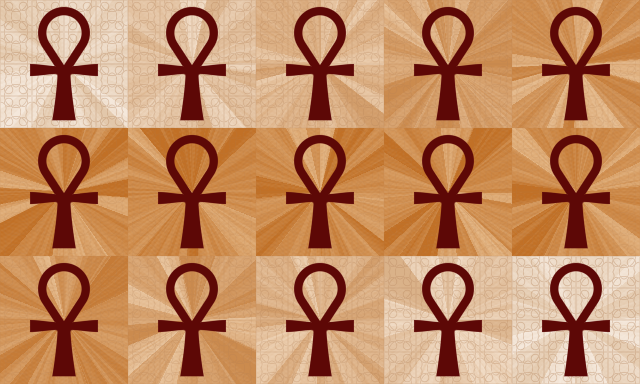
Reproduce this pattern procedurally as a WebGL 2 fragment shader.

```glsl
#version 300 es
precision highp float;
// A 5 x 3 grid of dark red looped crosses, each over its own burst of rays.
// Crosses are distance functions; rays are hashed angular sectors; faint
// scrollwork lies on top, and colour swells and fades in reading order.

uniform vec2 u_resolution;
out vec4 outColor;

const float PI = 3.14159265;
const vec2 GRID = vec2(5.0, 3.0);
const vec3 CROSS_RED = vec3(0.365, 0.03, 0.025);
const vec3 CREAM_LOW = vec3(0.87, 0.75, 0.62);
const vec3 CREAM_HIGH = vec3(0.96, 0.91, 0.86);
const vec3 OCHRE_LOW = vec3(0.755, 0.44, 0.15);
const vec3 OCHRE_HIGH = vec3(0.91, 0.75, 0.57);
const vec3 LACE_TAN = vec3(0.68, 0.48, 0.32);
const float LACE_CELLS = 4.0;     // scroll motifs across a tile
const float LACE_WIDTH = 0.004;   // half width of a scroll line
const float LOOP_RADIUS = 0.17;   // centre line of the loop
const float LOOP_HALF = 0.0325;   // half width of the loop band
const float LOOP_LENGTH = 0.311;  // from loop centre down to its tip
const float LOOP_Y = 0.243;
const float BAR_Y = -0.047;
const float BAR_REACH = 0.265;
const float STEM_TOP = -0.05;
const float STEM_FOOT = -0.44;
const float FILLET = 0.022;

float hash(vec2 p) {
  vec3 q = fract(p.xyx * vec3(0.1031, 0.103, 0.0973));
  q += dot(q, q.yzx + 33.33);
  return fract((q.x + q.y) * q.z);
}

float smoothUnion(float a, float b, float k) {
  float h = max(k - abs(a - b), 0.0) / k;
  return min(a, b) - h * h * k * 0.25;
}

// Drop with a round head at the origin and a point at y = h.
float dropDistance(vec2 p, float r, float h) {
  float b = r / h;
  float a = sqrt(1.0 - b * b);
  float k = dot(p, vec2(-b, a));
  if (k < 0.0) return length(p) - r;
  if (k > a * h) return length(p - vec2(0.0, h));
  return dot(p, vec2(a, b)) - r;
}

float crossDistance(vec2 p) {
  p.x = abs(p.x);
  vec2 head = vec2(p.x, LOOP_Y - p.y);
  float loop = abs(dropDistance(head, LOOP_RADIUS, LOOP_LENGTH)) - LOOP_HALF;
  // Both limbs widen toward their ends.
  float barHalf = 0.03 + 0.017 * smoothstep(0.04, BAR_REACH, p.x);
  float bar = max(abs(p.y - BAR_Y) - barHalf, p.x - BAR_REACH);
  float t = clamp((STEM_TOP - p.y) / (STEM_TOP - STEM_FOOT), 0.0, 1.0);
  float stemHalf = 0.049 + 0.043 * pow(t, 1.5);
  float stem = max(p.x - stemHalf, max(p.y - STEM_TOP, STEM_FOOT - p.y));
  return min(loop, smoothUnion(bar, stem, FILLET));
}

// Random tone per sector, with uneven widths and smoothed borders.
float sectors(float angle, float radius, float count, float seed, float px) {
  float warped = angle + 0.13 * sin(3.0 * angle + seed) + 0.06 * sin(5.0 * angle - seed);
  float x = (warped / (2.0 * PI) + 1.0) * count;
  float edge = clamp(px * count / (2.0 * PI * max(radius, 0.001)), 0.001, 1.0);
  float here = hash(vec2(mod(floor(x), count), seed));
  float next = hash(vec2(mod(floor(x) + 1.0, count), seed));
  return mix(here, next, smoothstep(1.0 - edge, 1.0, fract(x)));
}

float rayTone(vec2 p, float seed, float px) {
  float angle = atan(p.y, p.x);
  float r = length(p);
  float broad = sectors(angle, r, 23.0, seed, px);
  float middle = sectors(angle, r, 41.0, seed + 7.3, px);
  float fine = sectors(angle, r, 150.0, seed + 15.1, px);
  float accent = smoothstep(0.74, 0.82, broad) * 0.34 - (1.0 - smoothstep(0.16, 0.22, broad)) * 0.27;
  return 0.35 + accent + 0.24 * (middle - 0.5) + 0.2 * (fine - 0.5);
}

// Mirrored rings and arcs between thin cell borders.
float lace(vec2 uv, float px) {
  vec2 c = abs(fract(uv * LACE_CELLS) - 0.5);
  float d = abs(length(c - vec2(0.23, 0.3)) - 0.13);
  d = min(d, abs(length(c - vec2(0.5, 0.12)) - 0.19));
  d = min(d, abs(length(c - vec2(0.0, 0.5)) - 0.36));
  d = min(d, abs(length(c * vec2(1.5, 1.0)) - 0.22));
  d = min(d, 0.5 - max(c.x, c.y)) / LACE_CELLS;
  return 1.0 - smoothstep(LACE_WIDTH - px * 0.5, LACE_WIDTH + px * 0.5, d);
}

void main() {
  vec2 grid = gl_FragCoord.xy / u_resolution * GRID;
  vec2 cell = floor(grid);
  vec2 uv = fract(grid);
  vec2 p = uv - 0.5;
  float px = GRID.x / u_resolution.x;

  // Warmth rises and falls from the first tile to the last.
  float index = (GRID.y - 1.0 - cell.y) * GRID.x + cell.x;
  float warmth = min(1.0, 1.12 * sin(PI * index / (GRID.x * GRID.y - 1.0)));

  // Rays, with a slight woven grain.
  float tone = rayTone(p, index * 3.7 + 2.0, px);
  tone += 0.05 * sin(uv.y * 190.0 + 2.0 * sin(uv.x * 31.0)) * sin(uv.x * 113.0);
  tone = clamp(tone, 0.0, 1.0);
  vec3 pale = mix(CREAM_LOW, CREAM_HIGH, clamp(tone + 0.2, 0.0, 1.0));
  vec3 color = mix(pale, mix(OCHRE_LOW, OCHRE_HIGH, tone), warmth);

  color = mix(color, LACE_TAN, lace(uv, px) * mix(0.3, 0.13, warmth));
  float cover = 1.0 - smoothstep(-px * 0.7, px * 0.7, crossDistance(p));
  outColor = vec4(mix(color, CROSS_RED, cover), 1.0);
}
```
